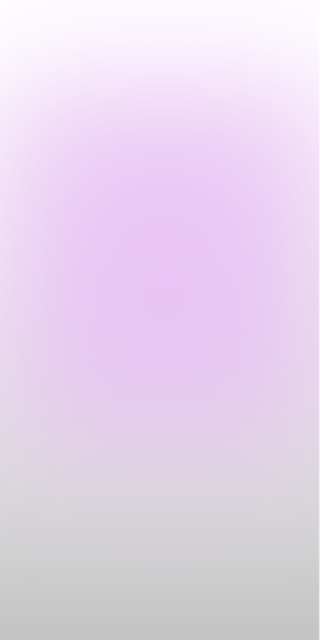
A WebGL 1 fragment shader for this background:

```glsl
precision highp float;
// A soft lilac glow over a vertical fade from white to light grey.
// The glow is a blurred box: the product of two smooth edge pairs,
// one per axis, blended over the fade; a thin pale rim ends the right side.
uniform vec2 u_resolution;

// Logistic stand-in for the integral of a Gaussian blur.
vec2 blurredStep(vec2 distanceInside, vec2 blur) {
    return 1.0 / (1.0 + exp(-1.702 * distanceInside / blur));
}

// Coverage of a box after blurring, from 0 outside to 1 at its core.
float blurredBox(vec2 p, vec2 halfSize, vec2 blur) {
    vec2 span = blurredStep(halfSize + p, blur) * blurredStep(halfSize - p, blur);
    return span.x * span.y;
}

void main() {
    vec2 uv = gl_FragCoord.xy / u_resolution;

    // Backdrop: white at the top, darkening faster towards the bottom.
    vec3 color = vec3(1.0 - 0.235 * pow(1.0 - uv.y, 1.7));

    // Glow: centred a little above the middle, reaching the side edges.
    float glow = blurredBox(uv - vec2(0.515, 0.585), vec2(0.49, 0.275), vec2(0.215, 0.108));
    color = mix(color, vec3(0.905, 0.72, 0.96), 0.83 * glow);

    // Pale rim along the right edge.
    color = mix(color, vec3(1.0), 0.6 * smoothstep(0.9945, 0.998, uv.x));

    gl_FragColor = vec4(color, 1.0);
}
```
